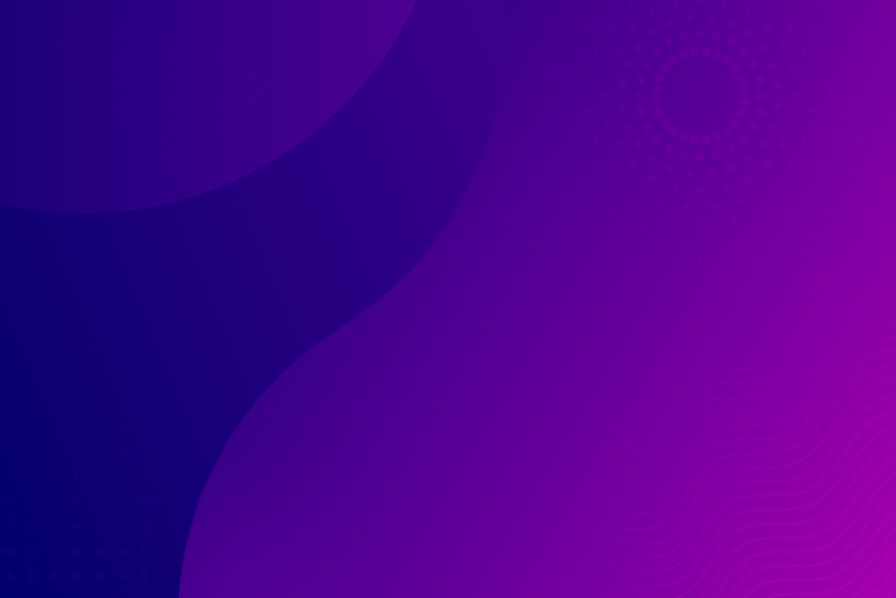
Give the GLSL for this background, as a WebGL 1 fragment shader.

```glsl
precision highp float;
// Violet backdrop: an S-shaped edge made of two tangent arcs, a corner disc,
// and faint ornaments (dot grid, diagonal stripes, dotted rings, wavy lines).
// All layers add to one scalar "warmth", turned into colour by a single ramp.

uniform vec2 u_resolution;

#define ARC_RADIUS 0.572
#define DISC_RADIUS 0.613
#define GRID_STEP vec2(0.0377, 0.041)
#define STRIPE_STEP 0.0286
#define RING_STEP 0.0285
#define RING_INNER 0.074
#define RING_DOTS 24.0
#define WAVE_STEP 0.0243
#define WAVE_HEIGHT 0.0235
#define WAVE_LENGTH 0.202
#define LINE_HALF_WIDTH 0.0011

const float TAU = 6.2831853;

// Antialiased coverage of a signed distance (negative is inside).
float cover(float d) {
  return clamp(0.5 - d * u_resolution.y, 0.0, 1.0);
}

vec3 ramp(float warmth) {
  return vec3(warmth, 0.0, 0.42 + warmth * (0.58 - 0.3 * warmth));
}

// Signed distance to the S edge, negative on the dark left side.
float sCurve(vec2 p) {
  vec2 upper = vec2(0.272, 0.941);
  vec2 lower = vec2(0.871, -0.035);
  vec2 a = vec2(max(p.x - upper.x, 0.0), p.y - upper.y);
  vec2 b = vec2(min(p.x - lower.x, 0.0), p.y - lower.y);
  float split = 0.5 * (upper.y + lower.y);
  return p.y > split ? length(a) - ARC_RADIUS : ARC_RADIUS - length(b);
}

// Grid of dots that shrink and fade upwards.
float dotGrid(vec2 p) {
  vec2 q = p - vec2(0.016, 0.037);
  vec2 cell = clamp(floor(q / GRID_STEP + 0.5), 0.0, 6.0);
  float radius = mix(0.0065, 0.003, cell.y / 6.0);
  return cover(length(q - cell * GRID_STEP) - radius) * mix(1.0, 0.3, cell.y / 6.0);
}

// Parallel diagonal strokes, longer towards the lower right.
float stripes(vec2 p) {
  vec2 q = p - vec2(0.088, 0.912);
  float along = dot(q, vec2(0.73, 0.683));
  float across = dot(q, vec2(0.683, -0.73));
  float index = clamp(floor(across / STRIPE_STEP + 0.5), 0.0, 10.0);
  float reach = 0.12 + 0.013 * index;
  float gap = max(abs(across - index * STRIPE_STEP) - LINE_HALF_WIDTH,
                  abs(along - 0.5 * reach) - 0.5 * reach);
  return cover(gap) * (1.0 - 0.6 * clamp(along / reach, 0.0, 1.0));
}

// Staggered rings of dots that shrink outwards.
float dotRings(vec2 q) {
  float r = length(q);
  float ring = clamp(floor((r - RING_INNER) / RING_STEP + 0.5), 0.0, 8.0);
  float ringRadius = RING_INNER + ring * RING_STEP;
  float turn = atan(q.y, q.x + 1e-5) / TAU * RING_DOTS + 0.5 * mod(ring, 2.0);
  float arc = (fract(turn) - 0.5) * TAU / RING_DOTS * ringRadius;
  float radius = mix(0.0078, 0.002, ring / 8.0);
  return cover(length(vec2(arc, r - ringRadius)) - radius) * mix(1.0, 0.35, ring / 8.0);
}

// Rising wavy lines whose period stretches along their length.
float waves(vec2 p) {
  vec2 q = p - vec2(0.918, 0.238);
  float depth = dot(q, vec2(0.5, -0.866));
  float along = max(dot(q, vec2(0.866, 0.5)) + 0.2 * depth, 0.0);
  float start = smoothstep(0.0, 0.15, along);
  float phase = TAU * pow(along / WAVE_LENGTH + 1e-4, 0.8);
  float level = depth + WAVE_HEIGHT * mix(0.3, 1.0, start) * sin(phase);
  float index = max(floor(level / WAVE_STEP + 0.5), 0.0);
  float line = cover(abs(level - index * WAVE_STEP) - LINE_HALF_WIDTH);
  return line * start * mix(0.4, 1.0, smoothstep(0.0, 0.4, depth));
}

void main() {
  vec2 p = gl_FragCoord.xy / u_resolution.y;
  p.x += 0.5 * (1.5 - u_resolution.x / u_resolution.y);

  // Bright right side with a shaded ring centre.
  vec2 ringPos = p - vec2(1.172, 0.84);
  float bright = 0.14 + 0.335 * p.x - 0.2 * p.y;
  bright += 0.04 * (1.0 - smoothstep(0.0, 0.3, length(p - vec2(0.35, 0.0))));
  bright -= 0.025 * (1.0 - smoothstep(0.0, 0.3, length(ringPos)));
  bright += 0.055 * dotRings(ringPos) + 0.09 * waves(p);

  // Dark left side and the corner disc.
  float dark = 0.005 + 0.19 * p.x + 0.08 * p.y + 0.04 * dotGrid(p);
  float disc = 0.105 + 0.28 * p.x + 0.035 * stripes(p);
  float discEdge = length(p - vec2(0.141, 1.256)) - DISC_RADIUS;
  dark = mix(dark, disc, cover(discEdge));

  float warmth = mix(bright, dark, cover(sCurve(p)));
  gl_FragColor = vec4(ramp(clamp(warmth, 0.0, 1.0)), 1.0);
}
```
